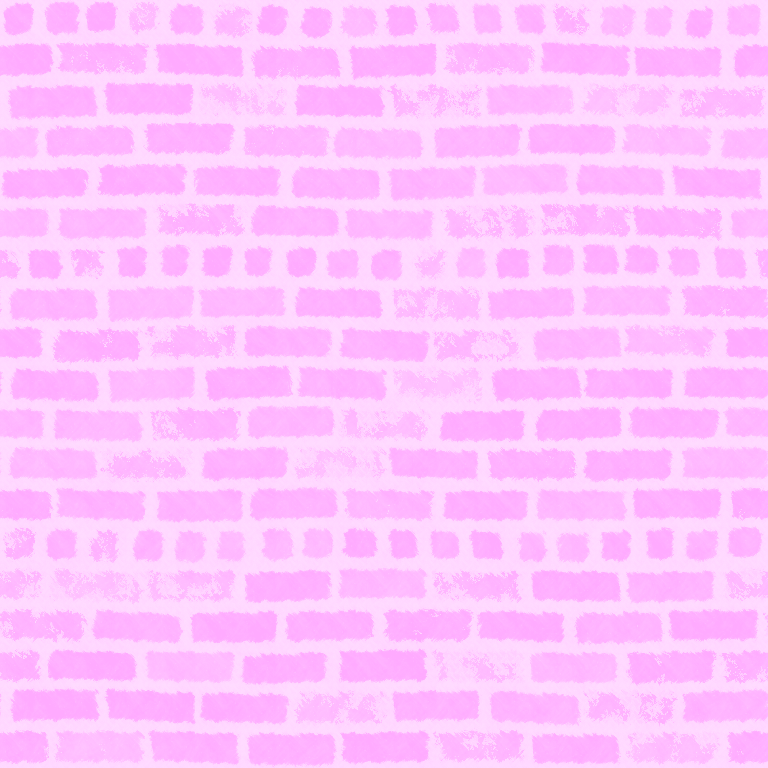
This texture is drawn by a WebGL 1 fragment shader. Its source:

```glsl
precision highp float;
// Worn pink brick wall: courses of long bricks, broken by three courses of short ones.
// Each brick is a rounded box with a jittered size, edges roughened by layered sines,
// and chips cut by cellular noise. All noise wraps, so the canvas tiles.

uniform vec2 u_resolution;

#define ROWS 19.0
#define LONG_BRICKS 8.0
#define SHORT_BRICKS 18.0
#define JOINT 0.0115
#define CORNER 0.006
#define ROUGHNESS 0.0055
#define CHIP_CELLS 38.0
#define PIT_CELLS 170.0
#define BRICK_DEEP vec3(1.0, 0.665, 1.0)
#define BRICK_PALE vec3(1.0, 0.77, 1.0)
#define MORTAR_DEEP vec3(1.0, 0.815, 1.0)
#define MORTAR_PALE vec3(1.0, 0.86, 1.0)

const float TAU = 6.2831853;

vec3 hash3(vec2 p) {
  vec3 q = vec3(dot(p, vec2(127.1, 311.7)), dot(p, vec2(269.5, 183.3)), dot(p, vec2(419.2, 371.9)));
  return fract(sin(q) * 43758.545);
}

// Warped sines, about -0.8 to 0.8; whole-number turns keep them periodic
float layeredSines(vec2 uv, float freq) {
  vec2 p = uv * TAU * freq;
  float sum = 0.0;
  float amp = 0.5;
  for (int i = 0; i < 4; i++) {
    p += 1.1 * sin(p.yx + vec2(1.7, 4.1) * float(i + 1));
    sum += amp * sin(p.x) * cos(p.y + 0.8);
    p = mat2(2.0, 1.0, -1.0, 2.0) * p;
    amp *= 0.72;
  }
  return sum;
}

// Distance to the nearest scattered point, in cells; random bias varies the spot sizes
float cellular(vec2 uv, float cells) {
  vec2 p = uv * cells;
  vec2 cell = floor(p);
  float nearest = 2.0;
  for (int y = -1; y <= 1; y++) {
    for (int x = -1; x <= 1; x++) {
      vec2 id = cell + vec2(float(x), float(y));
      vec3 rnd = hash3(mod(id, cells) + 17.0);
      nearest = min(nearest, length(id + rnd.xy - p) + 0.5 * rnd.z);
    }
  }
  return nearest;
}

float roundedBox(vec2 p, vec2 halfSize, float radius) {
  vec2 q = abs(p) - halfSize + radius;
  return length(max(q, 0.0)) + min(max(q.x, q.y), 0.0) - radius;
}

void main() {
  vec2 uv = gl_FragCoord.xy / u_resolution;
  float soft = 0.0006 + 0.8 / min(u_resolution.x, u_resolution.y);

  float broad = layeredSines(uv, 5.0);
  float rough = layeredSines(uv, 19.0);
  float grain = layeredSines(uv + 0.37, 67.0);

  // Course, counted from the top, with a slight sag
  float y = (1.0 - uv.y) * ROWS + 0.05 * sin(TAU * (2.0 * uv.x + uv.y));
  float row = mod(floor(y), ROWS);
  float isShort = max(1.0 - step(0.5, row), max(1.0 - step(0.5, abs(row - 6.0)), 1.0 - step(0.5, abs(row - 13.0))));
  float count = mix(LONG_BRICKS, SHORT_BRICKS, isShort);

  // The running bond changes sides at the middle short course
  float shift = 0.5 * mod(row + step(6.0, row), 2.0) + 0.16 * (hash3(vec2(row, 71.0)).x - 0.5);
  float x = uv.x * count - shift;
  vec2 id = vec2(mod(floor(x), count), row);
  vec3 rnd = hash3(id + 3.0);
  vec3 rndShape = hash3(id + 41.0);

  // Brick outline
  vec2 cellSize = vec2(1.0 / count, 1.0 / ROWS);
  vec2 p = (fract(vec2(x, y)) - 0.5) * cellSize;
  p += (rndShape.xy - 0.5) * vec2(0.006, 0.004);
  p.y += p.x * (rndShape.z - 0.5) * 0.06;
  p.x += p.y * (rnd.y - 0.5) * 0.15;
  vec2 halfSize = 0.5 * (cellSize - JOINT) - rndShape.zx * vec2(0.002 + 0.003 * isShort, 0.002);
  float wear = smoothstep(0.55, 1.0, rnd.z);
  float edge = roundedBox(p, halfSize, CORNER * (0.6 + rnd.y + 0.5 * isShort));
  edge += ROUGHNESS * (rough + 0.4 * grain) * (0.7 + 0.9 * wear);
  float brickMask = 1.0 - smoothstep(-soft, soft, edge);

  // Chips on worn bricks, and small pits on all
  float chipField = cellular(uv + 0.012 * vec2(rough, grain), CHIP_CELLS) + 0.12 * rough;
  float chipRadius = 0.72 * wear - 0.08;
  float chips = 1.0 - smoothstep(-0.05, 0.05, chipField - chipRadius);
  float pits = 1.0 - smoothstep(0.12, 0.24, cellular(uv, PIT_CELLS));

  // Mortar, deeper beside the bricks
  float mortarTone = 0.62 + 0.35 * grain + 0.3 * broad - 0.45 * exp(-max(edge, 0.0) / 0.0025);
  vec3 mortar = mix(MORTAR_DEEP, MORTAR_PALE, clamp(mortarTone, 0.0, 1.0));

  // Faded, mottled brick faces
  float fade = 0.08 + 0.5 * rnd.x * rnd.x + 0.25 * wear + 0.22 * broad + 0.2 * rough + 0.1 * grain;
  fade += 0.2 * smoothstep(-0.004, 0.0, edge) + 0.25 * pits;
  vec3 brick = mix(BRICK_DEEP, BRICK_PALE, clamp(fade, 0.0, 1.0));
  brick = mix(brick, mix(MORTAR_DEEP, MORTAR_PALE, clamp(0.3 + grain, 0.0, 1.0)), 0.9 * chips);

  gl_FragColor = vec4(mix(mortar, brick, brickMask), 1.0);
}
```
